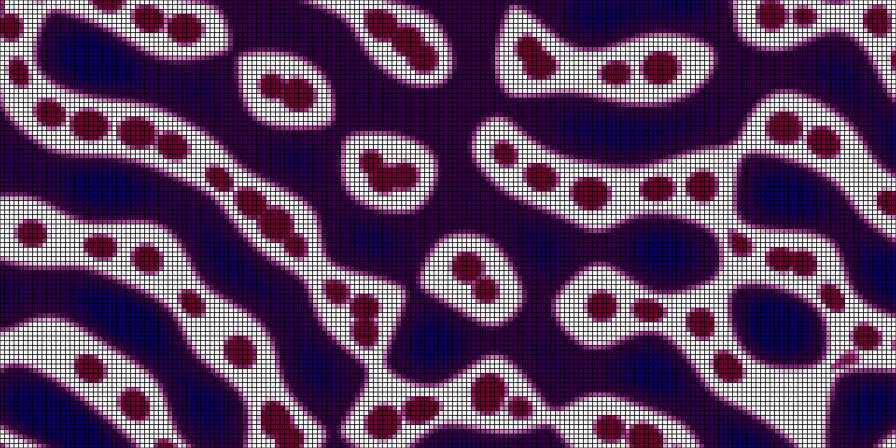
Write a WebGL 1 fragment shader that draws this pattern.

```glsl
precision highp float;

uniform vec2 u_resolution;

// Lengths are in canvas heights
const float PI = 3.14159265;
const float TILES = 96.0;          // mosaic tiles per height
const float GROUT = 0.16;          // grout width as part of a tile
const float WAVELENGTH = 0.255;    // distance between neighbouring bands
const float BAND_HALF = 0.062;     // half width of a pale band
const float FRINGE = 0.012;        // half width of the pink transition
const float SPOT_SPACING = 0.127;
const float SPOT_RADIUS = 0.033;
const float SPOT_SOFT = 0.007;
const float SEED = 4.7;
const int WAVES = 16;

const vec3 PURPLE = vec3(0.21, 0.0, 0.27);
const vec3 BLUE = vec3(0.04, 0.0, 0.38);
const vec3 PINK = vec3(0.76, 0.28, 0.66);
const vec3 WHITE = vec3(0.96);
const vec3 CRIMSON = vec3(0.44, 0.0, 0.18);

float hash(vec2 p) {
  return fract(sin(dot(p, vec2(127.1, 311.7)) + SEED) * 43758.547);
}

// Labyrinth of equal-length waves: value in x, scaled gradient in yz
vec3 labyrinth(vec2 p) {
  vec3 sum = vec3(0.0);
  float power = 0.0;
  for (int i = 0; i < WAVES; i++) {
    float n = float(i);
    float angle = PI * (n + hash(vec2(n, 1.0))) / float(WAVES);
    float amp = 1.0 + 0.5 * cos(2.0 * (angle - 1.1));
    float stretch = 0.94 + 0.12 * hash(vec2(n, 2.0));
    vec2 dir = stretch * vec2(cos(angle), sin(angle));
    float phase = 2.0 * PI * (dot(p, dir) / WAVELENGTH + hash(vec2(n, 3.0)));
    sum += amp * vec3(cos(phase), -sin(phase) * dir);
    power += 0.5 * amp * amp;
  }
  return sum / sqrt(power);
}

// Distance to the nearest band centre, from the local wave phase
float ridgeDistance(vec3 f) {
  float c = f.x / max(length(f), 0.0001);
  return acos(clamp(c, -1.0, 1.0)) * WAVELENGTH / (2.0 * PI);
}

vec2 toRidge(vec2 p, vec3 f) {
  float reach = min(ridgeDistance(f), 0.25 * WAVELENGTH);
  return p + f.yz / max(length(f.yz), 0.0001) * reach;
}

// Distance to the edge of the nearest spot; spots are spread along the bands
float spotDistance(vec2 p, float ridge) {
  vec2 home = floor(p / SPOT_SPACING);
  vec2 pts[25];
  for (int j = 0; j < 5; j++) {
    for (int i = 0; i < 5; i++) {
      vec2 id = home + vec2(float(i), float(j)) - 2.0;
      vec2 jitter = 0.4 * (vec2(hash(id), hash(id + 57.3)) - 0.5);
      vec2 q = (id + 0.5 + jitter) * SPOT_SPACING;
      vec3 f = labyrinth(q);
      pts[j * 5 + i] = f.x > 0.0 ? toRidge(q, f) : vec2(1000.0);
    }
  }
  float nearest = 1.0;
  for (int j = 1; j < 4; j++) {
    for (int i = 1; i < 4; i++) {
      vec2 q = pts[j * 5 + i];
      if (q.x < 500.0) {
        // Push crowded spots apart, then return them to the ridge
        vec2 push = vec2(0.0);
        for (int b = -1; b < 2; b++) {
          for (int a = -1; a < 2; a++) {
            vec2 away = q - pts[(j + b) * 5 + i + a];
            float d = length(away);
            push += away / max(d, 0.0001) * 0.5 * max(SPOT_SPACING - d, 0.0);
          }
        }
        push *= min(1.0, 0.35 * SPOT_SPACING / max(length(push), 0.0001));
        q += push;
        q = toRidge(q, labyrinth(q));
        vec2 id = home + vec2(float(i), float(j)) - 2.0;
        float radius = SPOT_RADIUS * (0.85 + 0.3 * hash(id + 19.1));
        vec2 r = p - q;
        float oval = sqrt(0.75 * dot(r, r) + 0.5 * ridge * ridge);
        nearest = min(nearest, oval - radius);
      }
    }
  }
  return nearest;
}

// Box-filtered tile coverage along each axis
vec2 tileIntegral(vec2 x) {
  return floor(x) * (1.0 - GROUT)
    + clamp(fract(x) - 0.5 * GROUT, 0.0, 1.0 - GROUT);
}

void main() {
  vec2 tile = gl_FragCoord.xy / u_resolution.y * TILES;
  float pixel = TILES / u_resolution.y;
  vec2 p = (floor(tile) + 0.5) / TILES;

  // Dark ground, pink fringe and pale bands
  vec3 f = labyrinth(p);
  float ridge = ridgeDistance(f);
  float inside = BAND_HALF - ridge;
  vec3 color = mix(PURPLE, BLUE, smoothstep(0.4, 2.1, -f.x));
  color = mix(color, PINK, smoothstep(-FRINGE, 0.3 * FRINGE, inside));
  color = mix(color, WHITE, smoothstep(-0.2 * FRINGE, FRINGE, inside));

  // Crimson spots with a pink rim
  float spot = spotDistance(p, ridge);
  float core = smoothstep(0.0, 2.0 * FRINGE, inside);
  color = mix(color, PINK, core * smoothstep(SPOT_SOFT, 0.0, spot));
  color = mix(color, CRIMSON, core * smoothstep(0.3 * SPOT_SOFT, -SPOT_SOFT, spot));

  // Dark grout between tiles
  vec2 cover = (tileIntegral(tile + 0.5 * pixel) - tileIntegral(tile - 0.5 * pixel)) / pixel;
  gl_FragColor = vec4(color * cover.x * cover.y, 1.0);
}
```
